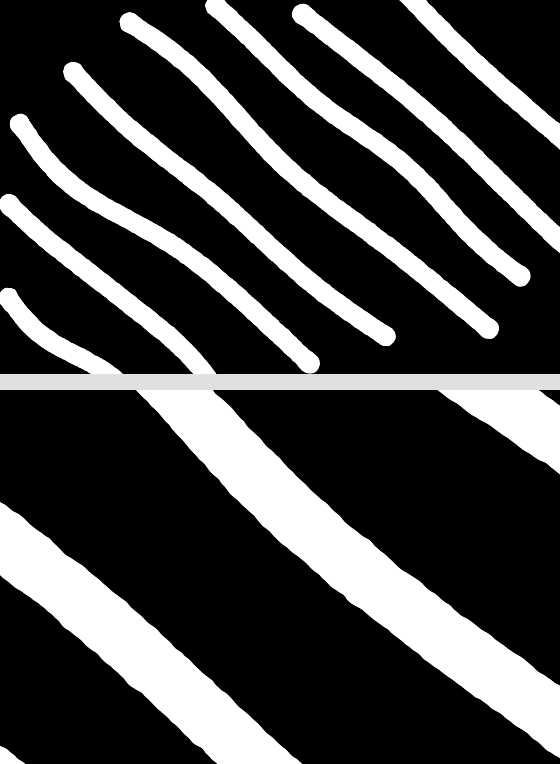
Top, the full canvas; bottom, a detail of the centre.
Give the GLSL for this pattern, as a Shadertoy shader.

```glsl
const int STROKE_COUNT = 8;
const float PI = 3.14159265;
const float SLANT = 0.712;          // downward angle of the strokes, radians
const float HALF_WIDTH = 0.0258;    // in canvas heights
const float CAP_SWELL = 0.0018;     // extra radius at the round ends
const float CAP_REACH = 0.022;
const float RAGGEDNESS = 0.0032;
const float RAGGED_SCALE = 75.0;
const vec3 INK = vec3(1.0);
const vec3 GROUND = vec3(0.0);

// Per stroke: start and end along the slant, offset across it at each end
const vec4 SPAN[STROKE_COUNT] = vec4[](
    vec4(0.538, 0.977, -0.588, -0.570),
    vec4(0.375, 1.152, -0.398, -0.420),
    vec4(0.258, 1.262, -0.216, -0.195),
    vec4(0.275, 1.367, -0.018, -0.007),
    vec4(0.303, 1.563, 0.181, 0.188),
    vec4(0.447, 1.536, 0.365, 0.350),
    vec4(0.637, 1.660, 0.500, 0.488),
    vec4(0.781, 1.523, 0.727, 0.703));

// Per stroke: amplitudes of the first four sine harmonics of its bend
const vec4 BEND[STROKE_COUNT] = vec4[](
    vec4(-0.012, -0.014, 0.0, 0.0),
    vec4(0.020, -0.013, 0.002, -0.002),
    vec4(-0.003, -0.025, -0.011, -0.002),
    vec4(-0.018, 0.001, -0.008, -0.001),
    vec4(-0.012, 0.006, 0.012, 0.004),
    vec4(0.002, -0.008, -0.006, 0.007),
    vec4(0.019, 0.004, -0.002, 0.0),
    vec4(-0.014, -0.002, 0.0, 0.0));

float hash(vec2 p) {
    vec3 q = fract(vec3(p.xyx) * 0.1031);
    q += dot(q, q.yzx + 33.33);
    return fract((q.x + q.y) * q.z);
}

float valueNoise(vec2 p) {
    vec2 cell = floor(p), f = fract(p);
    f = f * f * (3.0 - 2.0 * f);
    vec2 e = vec2(0.0, 1.0);
    return mix(mix(hash(cell), hash(cell + e.yx), f.x),
               mix(hash(cell + e.xy), hash(cell + e.yy), f.x), f.y);
}

// Signed distance to a bent stroke with round caps; q = (along, across)
float strokeDistance(vec2 q, vec4 span, vec4 bend) {
    float along = clamp(q.x, span.x, span.y);
    float t = (along - span.x) / (span.y - span.x);
    float across = mix(span.z, span.w, t)
                 + dot(bend, sin(PI * t * vec4(1.0, 2.0, 3.0, 4.0)));
    float toEnd = min(along - span.x, span.y - along);
    float radius = HALF_WIDTH + CAP_SWELL * (1.0 - smoothstep(0.0, CAP_REACH, toEnd));
    return length(q - vec2(along, across)) - radius;
}

void mainImage(out vec4 fragColor, in vec2 fragCoord) {
    // Height units measured from the top left, then turned along the slant
    vec2 p = fragCoord / iResolution.y;
    p.y = 1.0 - p.y;
    float c = cos(SLANT), s = sin(SLANT);
    vec2 q = vec2(c * p.x + s * p.y, s * p.x - c * p.y);

    float d = 1e3;
    for (int i = 0; i < STROKE_COUNT; i++) {
        d = min(d, strokeDistance(q, SPAN[i], BEND[i]));
    }

    // Ragged brush edge in two scales
    float ragged = 0.65 * valueNoise(p * RAGGED_SCALE)
                 + 0.35 * valueNoise(p * RAGGED_SCALE * 2.3 + 17.0);
    d += RAGGEDNESS * (ragged - 0.5);

    float halfPixel = 0.5 / iResolution.y;
    float coverage = 1.0 - smoothstep(-halfPixel, halfPixel, d);
    fragColor = vec4(mix(GROUND, INK, coverage), 1.0);
}
```
